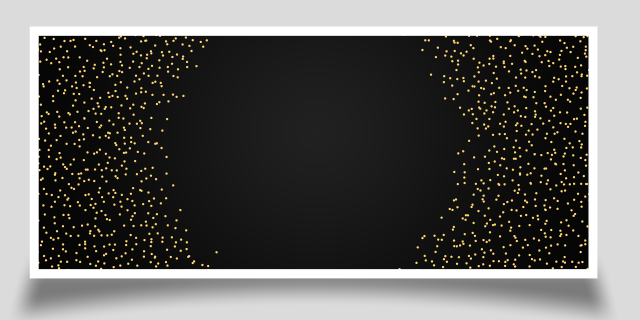
Reproduce this background procedurally as a Shadertoy shader.

```glsl
#define WALL vec3(0.86)
#define GOLD vec3(1.0, 0.84, 0.44)
#define PANEL_LIGHT vec3(0.132)
#define PANEL_DARK vec3(0.02)
#define CARD_CENTER vec2(0.980, 0.5235)
#define CARD_HALF vec2(0.887, 0.3935)
#define PANEL_HALF vec2(0.859, 0.3645)
#define SHADOW_STRENGTH 0.44
#define DOT_CELL 0.032
#define DOT_RADIUS 0.0035
#define DOT_DENSITY 0.86

// Sine-free hash: three random values per cell
vec3 hash3(vec2 cell) {
    vec3 q = fract(cell.xyx * vec3(0.1031, 0.1030, 0.0973));
    q += dot(q, q.yxz + 33.33);
    return fract((q.xxy + q.yzz) * q.zyx);
}

float boxDistance(vec2 p, vec2 halfSize) {
    vec2 d = abs(p) - halfSize;
    return length(max(d, 0.0)) + min(max(d.x, d.y), 0.0);
}

// Antialiased coverage of a signed distance
float coverage(float dist, float pixel) {
    return clamp(0.5 - dist / pixel, 0.0, 1.0);
}

// Chance of a dot: zero in the central oval, growing toward both sides
float dotChance(vec2 p) {
    float dy = p.y - 0.518;
    float clearHalfWidth = 0.42 - 1.45 * dy * dy;
    float side = abs(p.x - 0.977) - clearHalfWidth;
    return DOT_DENSITY * smoothstep(-0.01, 0.15, side);
}

// Two offset jittered grids give loose clumps
float goldDots(vec2 p, float pixel) {
    float amount = 0.0;
    for (int layer = 0; layer < 2; layer++) {
        float shift = float(layer);
        vec2 grid = p / DOT_CELL + shift * vec2(0.47, 0.53);
        vec2 cell = floor(grid);
        vec3 rnd = hash3(cell + 7.0 + 91.0 * shift);
        vec2 offset = (fract(grid) - mix(vec2(0.14), vec2(0.86), rnd.xy)) * DOT_CELL;
        vec2 dotCenter = p - offset;
        float present = step(rnd.z, dotChance(dotCenter));
        amount = max(amount, present * coverage(length(offset) - DOT_RADIUS, pixel));
    }
    return amount;
}

// Lifted-corner shadow: lower edge arches up in the middle, sides flare out
float cardShadow(vec2 p) {
    vec2 q = p - CARD_CENTER;
    float u = q.x / CARD_HALF.x;
    float lowerEdge = 0.095 - 0.065 * u * u;
    float halfWidth = CARD_HALF.x + 0.25 * (0.13 - p.y);
    float below = smoothstep(-0.055, 0.05, p.y - lowerEdge);
    float within = 1.0 - smoothstep(-0.05, 0.045, abs(q.x) - halfWidth);
    float fadeUp = 1.0 - smoothstep(0.10, 0.24, p.y);
    return below * within * fadeUp;
}

void mainImage(out vec4 fragColor, in vec2 fragCoord) {
    vec2 p = fragCoord / iResolution.xy * vec2(2.0, 1.0);
    float pixel = 1.0 / iResolution.y;

    // Wall and shadow
    vec3 color = WALL * (1.0 - SHADOW_STRENGTH * cardShadow(p));

    // White card
    vec2 q = p - CARD_CENTER;
    color = mix(color, vec3(1.0), coverage(boxDistance(q, CARD_HALF), pixel));

    // Dark panel with a soft central glow
    float glow = length((p - vec2(0.99, 0.59)) * vec2(1.0, 1.05));
    vec3 panel = mix(PANEL_LIGHT, PANEL_DARK, smoothstep(-0.12, 0.98, glow));
    panel = mix(panel, GOLD, goldDots(p, pixel));
    color = mix(color, panel, coverage(boxDistance(q, PANEL_HALF), pixel));

    fragColor = vec4(color, 1.0);
}
```
